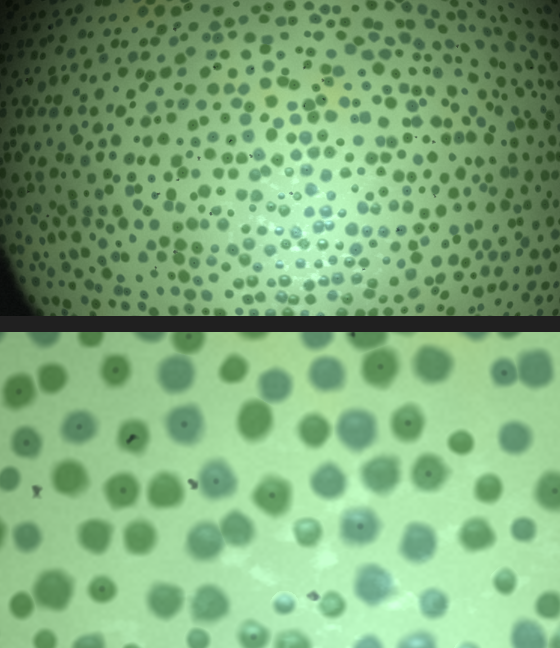
Top, the full canvas; bottom, a detail of the centre.
A WebGL 1 fragment shader for this texture:

```glsl
precision highp float;
// Green citrus peel: soft dark oil glands on a curved, flash-lit skin.
uniform vec2 u_resolution;

#define GLANDS 17.3       // glands per canvas height at the centre
#define CURVE 0.25        // crowding of glands toward the rim
#define JITTER 0.50       // irregularity of gland positions
#define GLAND_SIZE 0.40   // largest gland radius, in cells
#define FALLOFF 0.98      // dimming away from the lamp
#define GLARE 0.75        // strength of the wet highlight
#define SKIN vec3(0.545, 0.715, 0.470)
#define GLAND vec3(0.275, 0.450, 0.205)
#define GLAND_BLUE vec3(0.295, 0.460, 0.310)
#define SHEEN vec3(0.150, 0.225, 0.360)

float hash(vec2 p) {
  vec3 q = fract(vec3(p.xyx) * 0.1031);
  q += dot(q, q.yzx + 33.33);
  return fract((q.x + q.y) * q.z);
}

vec2 hash2(vec2 p) {
  return vec2(hash(p), hash(p + 57.3));
}

float noise(vec2 p) {
  vec2 i = floor(p), f = fract(p);
  f = f * f * (3.0 - 2.0 * f);
  return mix(mix(hash(i), hash(i + vec2(1, 0)), f.x),
             mix(hash(i + vec2(0, 1)), hash(i + vec2(1, 1)), f.x), f.y);
}

float fbm(vec2 p) {
  float sum = 0.0, amp = 0.5;
  for (int i = 0; i < 4; i++) {
    sum += amp * noise(p);
    p = p * 2.03 + 11.7;
    amp *= 0.5;
  }
  return sum;
}

// x: gland cover, y: blue tint, z: dark pore, w: glint on the upper rim
vec4 glands(vec2 q) {
  vec4 best = vec4(0.0);
  for (int j = -1; j <= 1; j++) {
    for (int i = -1; i <= 1; i++) {
      float row = floor(q.y) + float(j);
      float shift = 0.5 * mod(row, 2.0);
      vec2 id = vec2(floor(q.x - shift) + float(i), row);
      vec2 centre = id + vec2(shift, 0.0) + 0.5 + JITTER * (hash2(id + 200.0) - 0.5);
      float radius = GLAND_SIZE * mix(0.5, 1.0, sqrt(hash(id + 311.0)));
      vec2 d = q - centre;
      float dist = length(d) * (1.0 + 0.25 * (noise(q * 4.0) - 0.5));
      float cover = 1.0 - smoothstep(radius * 0.58, radius * 1.25, dist);
      if (cover > best.x) {
        float pore = step(0.7, hash(id + 431.0)) * (1.0 - smoothstep(0.02, 0.09, dist));
        vec2 spot = (d - radius * vec2(-0.1, 0.45)) / vec2(0.17, 0.10);
        float glint = hash(id + 517.0) * exp(-dot(spot, spot));
        best = vec4(cover, hash(id + 613.0), pore, glint);
      }
    }
  }
  return best;
}

// Sparse dark blemishes
float specks(vec2 p) {
  vec2 id = floor(p);
  vec2 d = fract(p) - 0.3 - 0.4 * hash2(id + 71.0);
  d += 0.12 * (vec2(noise(p * 9.0), noise(p * 9.0 + 40.0)) - 0.5);
  return step(0.94, hash(id + 97.0)) * (1.0 - smoothstep(0.02, 0.13, length(d)));
}

void main() {
  vec2 p = gl_FragCoord.xy / u_resolution.y;
  float aspect = u_resolution.x / u_resolution.y;
  vec2 fromLamp = p - vec2(0.54 * aspect, 0.38);
  vec2 fromGlare = p - vec2(0.55 * aspect, 0.25);

  // Skin wrapped over a bulge
  vec2 bulge = p - vec2(0.53 * aspect, 0.42);
  vec2 q = bulge * (1.0 + CURVE * dot(bulge, bulge)) * GLANDS;
  vec4 g = glands(q + 40.0);
  float mottle = fbm(p * 5.0 + 3.0);
  vec3 skin = SKIN * (0.90 + 0.20 * mottle);
  skin *= mix(vec3(1.0), vec3(1.06, 0.99, 0.88), smoothstep(0.55, 0.85, fbm(p * 4.0 + 19.0)));
  float blue = smoothstep(0.35, 0.95, g.y * 0.6 + mottle * 0.6);
  vec3 gland = mix(GLAND, GLAND_BLUE, blue);
  vec3 col = mix(skin, gland, 0.95 * g.x);
  col *= 1.0 - 0.22 * g.z;
  col *= 1.0 - 0.5 * specks(p * 17.0 + 5.0);

  // Lamp falloff, darkest in the upper corners
  float r2 = dot(fromLamp, fromLamp);
  float light = 1.16 * exp(-FALLOFF * r2);
  light *= 1.0 - 0.7 * smoothstep(0.82, 1.22, length(fromLamp * vec2(1.0, 1.05)));
  col *= light;

  // Broad sheen, then broken wet glints
  float glare = exp(-dot(fromGlare, fromGlare) * 17.0);
  float broken = smoothstep(0.52, 0.78, fbm(p * vec2(30.0, 42.0)));
  col += SHEEN * GLARE * (0.45 * glare + 0.36 * exp(-r2 * 3.0));
  col += GLARE * vec3(0.46, 0.56, 0.60) * glare * (0.4 * broken + 1.1 * g.w);

  // Shadow beyond the fruit at the lower left
  float rim = p.x - 0.10 + 0.55 * p.y - 0.02 * noise(p * 9.0);
  col = mix(vec3(0.045, 0.055, 0.050), col, smoothstep(-0.03, 0.04, rim));

  // Fine sensor grain
  col += 0.022 * (noise(p * 210.0) - 0.5);
  gl_FragColor = vec4(clamp(col, 0.0, 1.0), 1.0);
}
```
